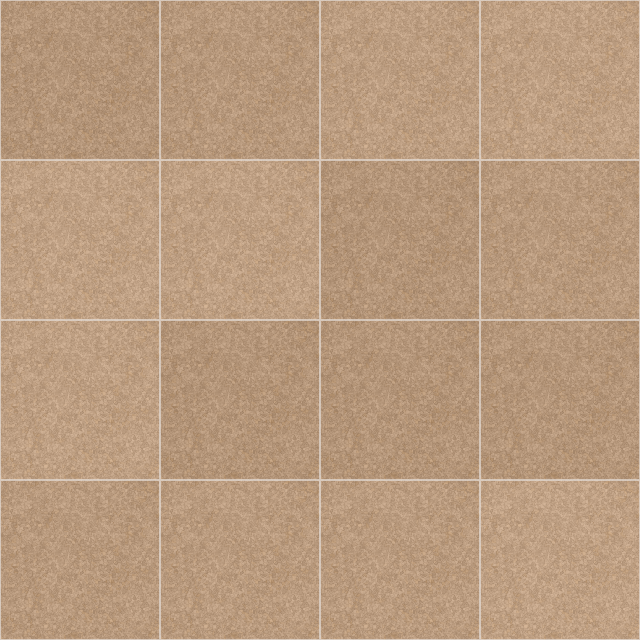
This texture is drawn by a Shadertoy shader. Its source:

```glsl
// Four by four square tiles of fine pebbly tan stone, divided by thin pale joints.
// Every tile carries the same warped cellular grain and soft mottling; a small
// list of tones makes some tiles lighter and others darker.

const int TILES = 4;                  // repeats across and down
const float GRAINS = 58.0;            // pebbles along one tile side
const float JOINT_HALF_WIDTH = 0.00105;

const vec3 STONE_DARK  = vec3(0.635, 0.515, 0.405);
const vec3 STONE_LIGHT = vec3(0.810, 0.690, 0.580);
const vec3 OCHRE_TINT  = vec3(0.010, -0.004, -0.028);
const vec3 JOINT_COLOR = vec3(0.900, 0.875, 0.855);

// Tone offset of each tile, row by row from the lower left
const float TILE_TONES[16] = float[16](
    -0.03,  0.00,  0.01,  0.13,
     0.10, -0.12, -0.12, -0.10,
     0.13,  0.11, -0.12, -0.03,
    -0.12, -0.06,  0.06,  0.11);

float hash(vec2 p) {
    vec3 q = fract(vec3(p.xyx) * 0.1031);
    q += dot(q, q.yzx + 33.33);
    return fract((q.x + q.y) * q.z);
}

vec2 hash2(vec2 p) {
    return vec2(hash(p + 17.3), hash(p + 61.7));
}

// Smooth value noise in 0..1
float noise(vec2 p) {
    vec2 i = floor(p);
    vec2 f = fract(p);
    f = f * f * (3.0 - 2.0 * f);
    float low  = mix(hash(i), hash(i + vec2(1.0, 0.0)), f.x);
    float high = mix(hash(i + vec2(0.0, 1.0)), hash(i + vec2(1.0)), f.x);
    return mix(low, high, f.y);
}

// Cellular grain: x = gap to the neighbouring pebble, y = shade, z = ochre amount
vec3 pebbles(vec2 p) {
    vec2 cell = floor(p);
    vec2 nearestCell = cell;
    float nearest = 9.0;
    float second = 9.0;
    for (int y = -1; y <= 1; y++) {
        for (int x = -1; x <= 1; x++) {
            vec2 c = cell + vec2(x, y);
            float d = length(c + hash2(c) - p);
            if (d < nearest) {
                second = nearest;
                nearest = d;
                nearestCell = c;
            } else {
                second = min(second, d);
            }
        }
    }
    return vec3(second - nearest, hash(nearestCell + 5.1), hash(nearestCell + 91.4));
}

// Stone colour at a position inside a tile (0..1), shifted by the tile tone
vec3 stone(vec2 local, float tone) {
    vec2 p = local * GRAINS + 100.0;
    vec2 warp = vec2(noise(p * 1.3), noise(p * 1.3 + 37.0)) - 0.5;
    vec3 grain = pebbles(p + 0.9 * warp);
    float speckle = noise(p * 1.7 + 11.0);
    float mottle = 0.6 * noise(local * 9.0 + 3.0) + 0.4 * noise(local * 21.0 + 40.0);
    float body = smoothstep(0.0, 0.55, grain.x);
    float shade = 0.53 + 0.42 * (grain.y - 0.5) + 0.32 * (body - 0.5)
                + 0.26 * (speckle - 0.5) + 0.26 * (0.5 - mottle) + tone;
    float ochre = smoothstep(0.6, 1.0, grain.z) * smoothstep(0.25, 0.75, mottle);
    return mix(STONE_DARK, STONE_LIGHT, shade) + OCHRE_TINT * ochre;
}

// Antialiased coverage of the joints around a tile
float jointMask(vec2 local, float pixel) {
    vec2 edge = (0.5 - abs(local - 0.5)) / float(TILES);
    float d = min(edge.x, edge.y);
    return clamp((JOINT_HALF_WIDTH - d) / pixel + 0.5, 0.0, 1.0);
}

void mainImage(out vec4 fragColor, in vec2 fragCoord) {
    vec2 grid = fragCoord / iResolution.xy * float(TILES);
    float pixel = 1.0 / min(iResolution.x, iResolution.y);
    ivec2 tile = clamp(ivec2(grid), 0, TILES - 1);
    vec2 local = fract(grid);

    float tone = TILE_TONES[tile.y * TILES + tile.x];
    vec3 color = mix(stone(local, tone), JOINT_COLOR, jointMask(local, pixel));
    fragColor = vec4(color, 1.0);
}
```
